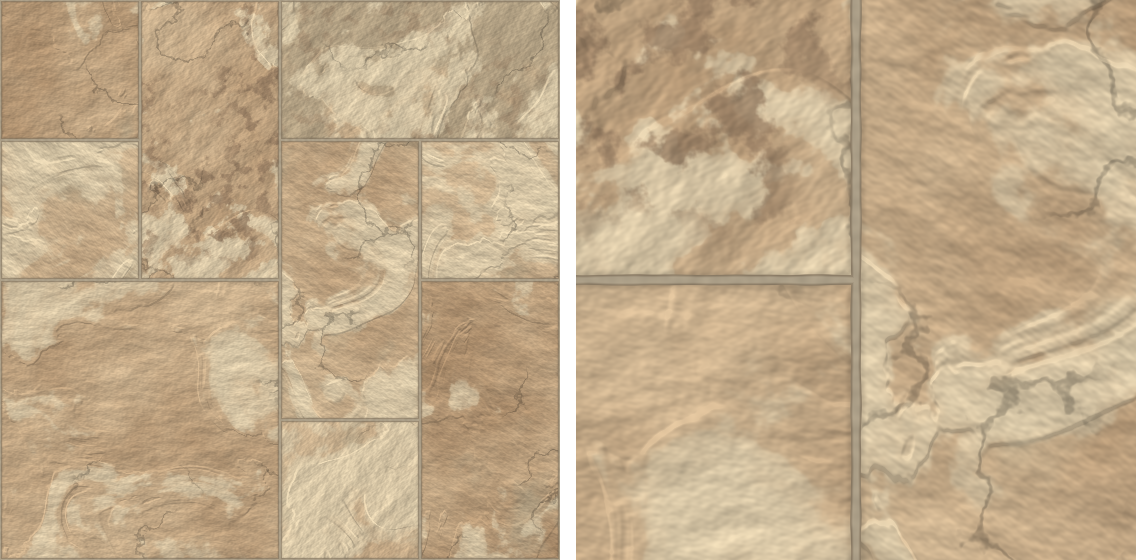
Left: the whole. Right: its middle third, enlarged.
This texture is drawn by a WebGL 1 fragment shader. Its source:

```glsl
precision highp float;
uniform vec2 u_resolution;

#define GRID 4.0
#define GROUT_HALF 0.0031
#define RELIEF 1.7
#define GRAIN 0.035
#define TAN vec3(0.79, 0.69, 0.555)
#define BROWN vec3(0.66, 0.54, 0.41)
#define CREAM vec3(0.85, 0.79, 0.665)
#define GREY vec3(0.68, 0.62, 0.51)
#define STAIN vec3(0.57, 0.47, 0.37)
#define GROUT_LIGHT vec3(0.67, 0.62, 0.53)
#define GROUT_DARK vec3(0.53, 0.47, 0.385)

vec2 hashGradient(vec2 cell) {
  float a = 6.2832 * fract(sin(dot(cell, vec2(127.1, 311.7))) * 43758.5);
  return vec2(cos(a), sin(a));
}

float gradientNoise(vec2 p) {
  vec2 i = floor(p), f = fract(p);
  vec2 u = f * f * f * (f * (f * 6.0 - 15.0) + 10.0);
  vec2 e = vec2(1.0, 0.0);
  float low = mix(dot(hashGradient(i), f), dot(hashGradient(i + e), f - e), u.x);
  float high = mix(dot(hashGradient(i + e.yx), f - e.yx),
                   dot(hashGradient(i + 1.0), f - 1.0), u.x);
  return 1.4 * mix(low, high, u.y);
}

float fbm(vec2 p) {
  float sum = 0.0, amp = 0.5;
  for (int i = 0; i < 5; i++) {
    sum += amp * gradientNoise(p);
    p = mat2(1.6, 1.2, -1.2, 1.6) * p + 5.3;
    amp *= 0.52;
  }
  return sum;
}

// Broad warped layers of the stone
float layers(vec2 p) {
  vec2 warp = vec2(gradientNoise(p * 6.0), gradientNoise(p * 6.0 + 31.0));
  return fbm(p * 5.0 + 0.8 * warp);
}

float height(vec2 p, float layer) {
  return 0.6 * fbm(p * vec2(13.0, 23.0)) + 0.15 * smoothstep(-0.03, 0.03, layer - 0.08);
}

// Slab holding a grid cell: origin, size and mood (brown, grey, cream, mottle)
void findSlab(vec2 cell, out vec2 origin, out vec2 size, out vec4 mood) {
  origin = cell;
  size = vec2(1.0);
  mood = vec4(0.08, -0.15, 0.14, 0.15);
  if (cell.x < 2.0 && cell.y < 2.0) {
    origin = vec2(0.0);
    size = vec2(2.0);
    mood = vec4(0.36, -0.4, -0.13, 0.1);
  } else if (cell.x > 1.0 && cell.y > 2.0) {
    origin = vec2(2.0, 3.0);
    size = vec2(2.0, 1.0);
    mood = vec4(0.2, 0.35, 0.02, 0.5);
  } else if (cell.x == 1.0) {
    origin.y = 2.0;
    size.y = 2.0;
    mood = vec4(0.32, -0.3, -0.08, 1.0);
  } else if (cell.x == 2.0 && cell.y > 0.0) {
    origin.y = 1.0;
    size.y = 2.0;
    mood = vec4(0.35, -0.15, 0.02, 0.15);
  } else if (cell.x == 3.0 && cell.y < 2.0) {
    origin.y = 0.0;
    size.y = 2.0;
    mood = vec4(0.6, -0.12, -0.17, 0.25);
  } else if (cell.y > 2.0) {
    mood = vec4(0.52, -0.25, -0.3, 0.05);
  }
}

vec3 stone(vec2 p, vec4 mood) {
  float layer = layers(p);
  float fine = fbm(p * 19.0 + 7.0);
  float cloud = fbm(p * 4.0 + 19.0);

  // Mineral colours
  vec3 color = mix(TAN, BROWN, clamp(mood.x + 0.9 * cloud + 0.3 * fine, 0.0, 1.0));
  float greyVein = fbm(p * 6.0 + 43.0) + mood.y;
  color = mix(color, GREY, 0.8 * smoothstep(-0.05, 0.3, greyVein));
  float bleached = layer + mood.z + fine * (0.2 + 0.7 * mood.w);
  color = mix(color, CREAM, 0.45 * smoothstep(-0.1, 0.3, bleached)
                          + 0.4 * smoothstep(0.02, 0.1, bleached));
  float speckle = smoothstep(0.0, 0.25, fbm(p * 34.0)) * smoothstep(-0.1, 0.25, cloud - 0.4 * layer);
  color = mix(color, STAIN, 0.75 * mood.w * speckle);

  // Sparse hairline clefts
  float cleft = abs(gradientNoise(p * 6.0 + 71.0) + 0.35 * fine);
  float sparse = smoothstep(0.08, 0.3, gradientNoise(p * 5.0 + 53.0));
  color *= 1.0 - 0.2 * sparse * (1.0 - smoothstep(0.004, 0.03, cleft));

  // Raking light and grain
  vec2 toLight = vec2(-0.0014, 0.0018);
  vec2 shifted = p + toLight;
  float slope = height(p, layer) - height(shifted, layers(shifted));
  color *= 1.0 + clamp(RELIEF * slope, -0.17, 0.13);
  return color * (1.0 + GRAIN * gradientNoise(p * 170.0));
}

void main() {
  vec2 uv = gl_FragCoord.xy / u_resolution;
  vec2 origin, size;
  vec4 mood;
  findSlab(floor(uv * GRID), origin, size, mood);

  // Distance to the slightly uneven slab border
  vec2 local = uv * GRID - origin;
  vec2 inset = min(local, size - local) / GRID;
  float edge = min(inset.x, inset.y) + 0.0005 * gradientNoise(uv * 55.0);
  float pixel = 1.0 / min(u_resolution.x, u_resolution.y);

  // Each slab takes its own turned piece of stone
  float turn = 0.7 * sin(dot(origin, vec2(2.3, 4.1)));
  mat2 rotation = mat2(cos(turn), sin(turn), -sin(turn), cos(turn));
  vec3 slab = stone(rotation * uv + origin * vec2(3.7, 5.9), mood);
  slab *= mix(0.9, 1.0, smoothstep(GROUT_HALF, GROUT_HALF + 0.004, edge));

  vec3 grout = mix(GROUT_LIGHT, GROUT_DARK, smoothstep(0.4, 1.0, edge / GROUT_HALF));
  grout *= 1.0 + 0.06 * gradientNoise(uv * 140.0);
  float slabMask = smoothstep(GROUT_HALF - 0.7 * pixel, GROUT_HALF + 0.7 * pixel, edge);
  gl_FragColor = vec4(mix(grout, slab, slabMask), 1.0);
}
```
